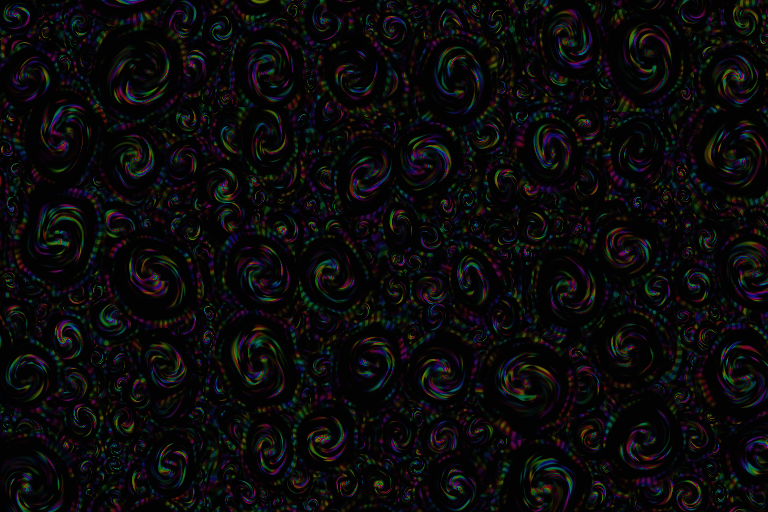
This pattern is drawn by a Shadertoy shader. Its source:

```glsl
const float TAU = 6.2831853;
const vec3 GROUND = vec3(0.010, 0.006, 0.010);

float hash(vec3 p) {
    p = fract(p * 0.1031);
    p += dot(p, p.zyx + 31.32);
    return fract((p.x + p.y) * p.z);
}

// Trilinear value noise
float noise(vec3 p) {
    vec3 i = floor(p), f = fract(p);
    f = f * f * (3.0 - 2.0 * f);
    vec2 e = vec2(0.0, 1.0);
    vec4 near = vec4(hash(i), hash(i + e.yxx), hash(i + e.xyx), hash(i + e.yyx));
    vec4 far = vec4(hash(i + e.xxy), hash(i + e.yxy), hash(i + e.xyy), hash(i + e.yyy));
    vec4 z = mix(near, far, f.z);
    vec2 y = mix(z.xy, z.zw, f.y);
    return mix(y.x, y.y, f.x);
}

vec2 rotate(vec2 p, float angle) {
    float c = cos(angle), s = sin(angle);
    return vec2(c * p.x - s * p.y, s * p.x + c * p.y);
}

vec3 hueColor(float hue) {
    vec3 rgb = clamp(abs(mod(hue * 6.0 + vec3(0.0, 4.0, 2.0), 6.0) - 3.0) - 1.0, 0.0, 1.0);
    return rgb * vec3(0.92, 0.88, 0.90) + 0.08;
}

// Relatively closest scroll of a jittered grid: local position, radius, seed
vec4 closestScroll(vec2 uv, float cell, float level) {
    vec2 home = floor(uv / cell);
    vec4 best = vec4(1.0, 1.0, 0.01, 0.0);
    float bestRatio = 1e5;
    for (int y = -1; y <= 1; y++)
    for (int x = -1; x <= 1; x++) {
        vec2 id = home + vec2(x, y);
        float seed = hash(vec3(id, level + 3.7));
        vec2 jitter = vec2(hash(vec3(id, level + 11.3)), hash(vec3(id, level + 23.9)));
        vec2 p = uv - (id + 0.5 + 0.55 * (jitter - 0.5)) * cell;
        p = rotate(p, 0.9 * (seed - 0.5)) * vec2(1.0 + 0.25 * jitter.x, 0.95);
        float radius = cell * mix(0.27, 0.44, hash(vec3(id, level + 37.1)));
        float ratio = length(p) / radius;
        if (ratio < bestRatio) {
            bestRatio = ratio;
            best = vec4(p, radius, seed);
        }
    }
    return best;
}

// Twisted filaments, a black ring, then a ticked rim fading into the ground
vec3 scrollColor(vec2 p, float radius, float seed) {
    float dist = length(p), ratio = dist / radius;
    float angle = atan(p.y, p.x);
    float spin = fract(seed * 17.0) < 0.5 ? -1.0 : 1.0;
    float shift = seed * 50.0;

    vec2 dir = rotate(p / max(dist, 1e-4), spin * 4.0 * min(ratio, 1.0));
    dir *= 1.5 + 15.0 * radius;
    float thread = noise(vec3(dir * 1.4 + shift, dist * 155.0));
    float streak = noise(vec3(p * vec2(55.0, 145.0) + shift, shift));
    thread = mix(streak, thread, smoothstep(0.2, 0.45, ratio));
    float line = smoothstep(0.36, 0.90, thread);

    float hue = 1.7 * noise(vec3(dir + shift + 9.0, dist * 62.0)) + seed;

    // Curled dark gap inside the scroll
    float curl = smoothstep(-0.8, 0.1, cos(angle * spin + ratio * 8.0));
    float gap = mix(1.0, curl, smoothstep(0.1, 0.3, ratio) * (0.5 + 0.5 * fract(seed * 29.0)));
    float inside = 1.0 - smoothstep(0.74, 0.84, ratio);
    float outside = smoothstep(0.96, 1.08, ratio);

    float count = floor(TAU * 1.2 * radius / 0.013);
    float tick = smoothstep(-0.6, 0.6, cos(angle * count + 3.0 * thread));
    float rim = mix(0.38, 0.27, smoothstep(1.1, 1.4, ratio));

    float light = 0.46 * inside * gap + rim * outside * mix(0.3, 1.0, tick);
    return GROUND + line * light * hueColor(hue);
}

void mainImage(out vec4 fragColor, in vec2 fragCoord) {
    vec2 uv = fragCoord / iResolution.y;

    // Gentle warp so that the rings are hand-drawn in shape
    vec2 warp = vec2(noise(vec3(uv * 16.0, 2.5)), noise(vec3(uv * 16.0, 8.5)));
    uv += 0.022 * (warp - 0.5);

    // Large scrolls also fill the ground; smaller ones settle between them
    vec3 color = GROUND;
    float cover = 0.0, cell = 0.195;
    for (int i = 0; i < 3; i++) {
        vec4 s = closestScroll(uv, cell, float(i) * 51.0);
        float ratio = length(s.xy) / s.z;
        float mask = (1.0 - smoothstep(1.18, 1.36, ratio)) * (1.0 - cover);
        vec3 scroll = scrollColor(s.xy, s.z, s.w);
        color = mix(color, scroll, i == 0 ? 1.0 : mask);
        cover = max(cover, mask);
        cell *= 0.52;
    }
    fragColor = vec4(color, 1.0);
}
```
